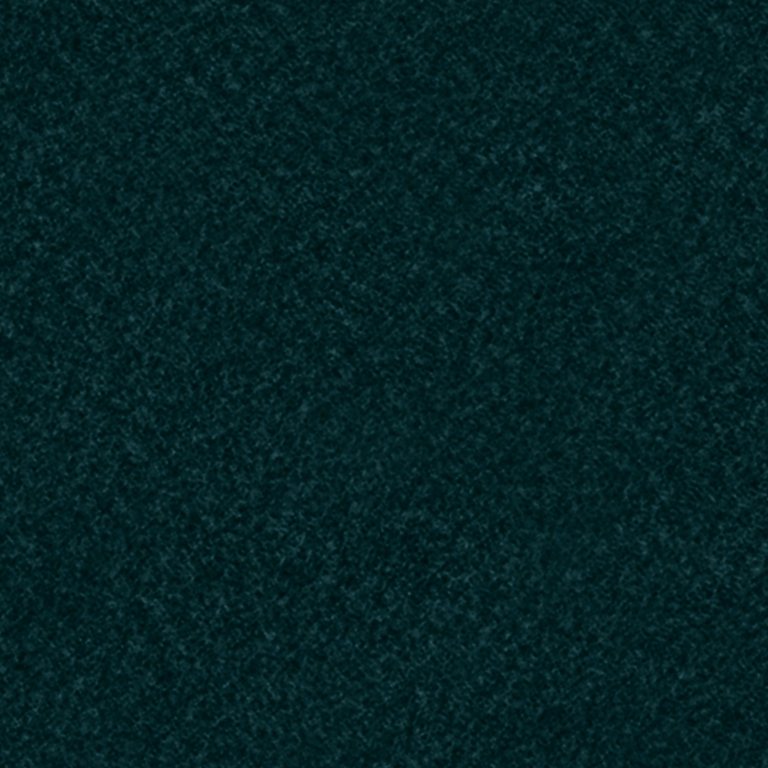
This texture is drawn by a WebGL 1 fragment shader. Its source:

```glsl
precision highp float;

uniform vec2 u_resolution;

float hash(vec2 cell) {
  return fract(sin(dot(cell, vec2(127.1, 311.7))) * 43758.5453);
}

// Smooth value noise from -1 to 1
float noise(vec2 p) {
  vec2 cell = floor(p);
  vec2 f = fract(p);
  f = f * f * (3.0 - 2.0 * f);
  float low = mix(hash(cell), hash(cell + vec2(1.0, 0.0)), f.x);
  float high = mix(hash(cell + vec2(0.0, 1.0)), hash(cell + vec2(1.0, 1.0)), f.x);
  return 2.0 * mix(low, high, f.y) - 1.0;
}

mat2 rotation(float angle) {
  float c = cos(angle);
  float s = sin(angle);
  return mat2(c, s, -s, c);
}

// Short crossing threads on both diagonals, mixed with round grain
float weave(vec2 p) {
  vec2 rising = rotation(-0.74) * p;
  vec2 falling = rotation(0.86) * p;
  float threads = 1.35 * noise(rising * vec2(115.0, 245.0))
                + 1.3 * noise(falling * vec2(120.0, 250.0) + 37.0);
  float grain = 1.4 * noise(rotation(0.35) * p * 265.0 + 91.0);
  return threads + grain;
}

// Dark green shadows rising to bluish teal highlights
vec3 clothColor(float tone) {
  float green = 0.132 * exp(0.24 * tone);
  float lift = green - 0.13;
  float red = 0.45 * (lift + sqrt(lift * lift + 0.0004));
  return vec3(red, green, 1.07 * green);
}

void main() {
  vec2 p = gl_FragCoord.xy / u_resolution.y;

  // Faint broad patches change the brightness and the depth of the weave
  vec2 diagonal = rotation(-0.7) * p;
  float patches = noise(diagonal * vec2(5.0, 9.0) + 13.0);
  float depth = 1.0 + 0.15 * noise(p * 7.0 + 53.0);
  vec3 color = clothColor(depth * weave(p) + 0.2 * patches);

  // Slight tint differences between fibres
  color += vec3(0.004, 0.0, -0.008) * noise(p * 170.0 + 71.0);
  gl_FragColor = vec4(clamp(color, 0.0, 1.0), 1.0);
}
```
